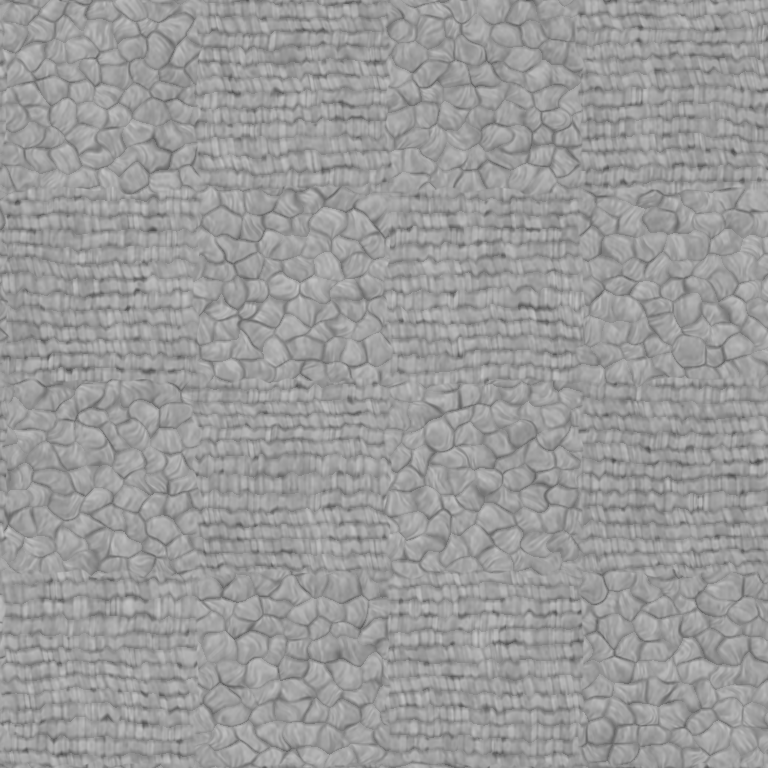
Write a Shadertoy shader that draws this texture.

```glsl
const float BASE_GREY = 0.612;
const float TILES = 4.0;               // checker tiles per side
const float RIB_ROWS = 50.0;           // ribs over the canvas height
const float RIB_LOOPS = 92.0;          // yarn loops along one rib
const vec2 TUFTS = vec2(28.0, 36.0);   // tufts across and up the canvas
const float GROOVE_DEPTH = 0.14;
const float CREVICE_DEPTH = 0.16;
const float FIBRE_CONTRAST = 0.12;

float hash(vec2 p) {
    vec3 q = fract(vec3(p.xyx) * 0.1031);
    q += dot(q, q.yzx + 33.33);
    return fract((q.x + q.y) * q.z);
}

// Value noise centred on zero
float noise(vec2 p) {
    vec2 i = floor(p), f = fract(p);
    f = f * f * (3.0 - 2.0 * f);
    float low = mix(hash(i), hash(i + vec2(1, 0)), f.x);
    float high = mix(hash(i + vec2(0, 1)), hash(i + vec2(1, 1)), f.x);
    return mix(low, high, f.y) - 0.5;
}

mat2 rotation(float a) {
    float c = cos(a), s = sin(a);
    return mat2(c, s, -s, c);
}

// Horizontal ribs wrapped in short upright loops
float ribShade(vec2 p) {
    float y = p.y * RIB_ROWS + 0.7 * noise(p * vec2(9.0, 12.0))
            + 0.4 * noise(p * vec2(100.0, 45.0) + 7.0);
    float row = floor(y);
    float v = fract(y) - 0.5;
    float lean = 0.9 * (hash(vec2(row, 3.0)) - 0.3);
    float x = p.x * RIB_LOOPS + row * 0.37 + lean * v
            + 1.5 * noise(vec2(p.x * 38.0, row * 7.3));
    float u = fract(x) - 0.5;
    float seam = smoothstep(0.2, 0.5, abs(u));
    float tone = hash(vec2(floor(x), row)) - 0.5;

    float groove = smoothstep(0.2, 0.52, abs(v) + 0.3 * u * u);
    float depth = 0.75 + 0.9 * noise(p * vec2(65.0, 40.0) + 31.0);
    float pit = smoothstep(0.2, 0.4, noise(p * vec2(90.0, 60.0) + 83.0));
    float fibre = noise(vec2(x * 2.6, y * 1.3 + 5.0));
    return 0.04 + 0.07 * tone * (1.0 - seam) - 0.03 * seam + 0.04 * v
         - groove * (GROOVE_DEPTH * depth + 0.13 * pit)
         + FIBRE_CONTRAST * fibre * (1.0 - 0.6 * groove);
}

// Rounded tufts in staggered rows, separated by dark crevices
float tuftShade(vec2 p) {
    vec2 q = p * TUFTS + 0.5 * vec2(noise(p * 45.0), noise(p * 45.0 + 19.0));
    float nearest = 9.0, second = 9.0;
    vec2 offset = vec2(0), tuftId = vec2(0);
    for (int j = -2; j <= 2; j++)
    for (int i = -2; i <= 2; i++) {
        vec2 id = floor(q) + vec2(i, j);
        vec2 jitter = vec2(hash(id), hash(id + 57.0)) - 0.5;
        vec2 centre = id + 0.5 + 0.55 * jitter;
        centre.x += 0.5 * mod(id.y, 2.0);
        vec2 d = (q - centre) * vec2(1.0, 0.78);
        d = rotation(1.8 * (hash(id + 11.0) - 0.5)) * d;
        float dist = length(d * vec2(0.88, 1.15));
        if (dist < nearest) {
            second = nearest;
            nearest = dist;
            offset = d;
            tuftId = id;
        } else {
            second = min(second, dist);
        }
    }
    float gap = second - nearest;
    float crevice = 1.0 - smoothstep(0.0, 0.24, gap);
    float depth = 0.7 + 1.2 * noise(p * 55.0 + 43.0);
    float light = 0.09 * clamp(offset.y, -0.5, 0.5);
    float tone = 0.035 * (hash(tuftId + 5.0) - 0.5);
    float bend = offset.x + 0.6 * offset.y * offset.y;
    float fibre = noise(vec2(bend * 9.0, offset.y * 3.5) + tuftId * 17.0);
    return 0.027 + light + tone - CREVICE_DEPTH * depth * crevice
         + FIBRE_CONTRAST * fibre * (1.0 - 0.6 * crevice);
}

void mainImage(out vec4 fragColor, in vec2 fragCoord) {
    vec2 p = fragCoord / iResolution.xy;

    // Checkerboard with ragged borders
    vec2 ragged = p + 0.014 * vec2(noise(p * 48.0 + 3.0), noise(p * 48.0 + 71.0));
    ragged += vec2(-0.006, -0.003);
    vec2 wave = sin(ragged * TILES * 3.14159265);
    float ribbed = smoothstep(-0.02, 0.02, wave.x * wave.y);

    float grey = BASE_GREY + mix(tuftShade(p), ribShade(p), ribbed);

    // Fine lint and broad wear
    grey += 0.045 * noise(p * vec2(260.0, 200.0));
    grey += 0.025 * noise(p * 5.0 + 9.0) + 0.02 * noise(p * 19.0);
    fragColor = vec4(vec3(clamp(grey, 0.28, 0.76)), 1.0);
}
```
